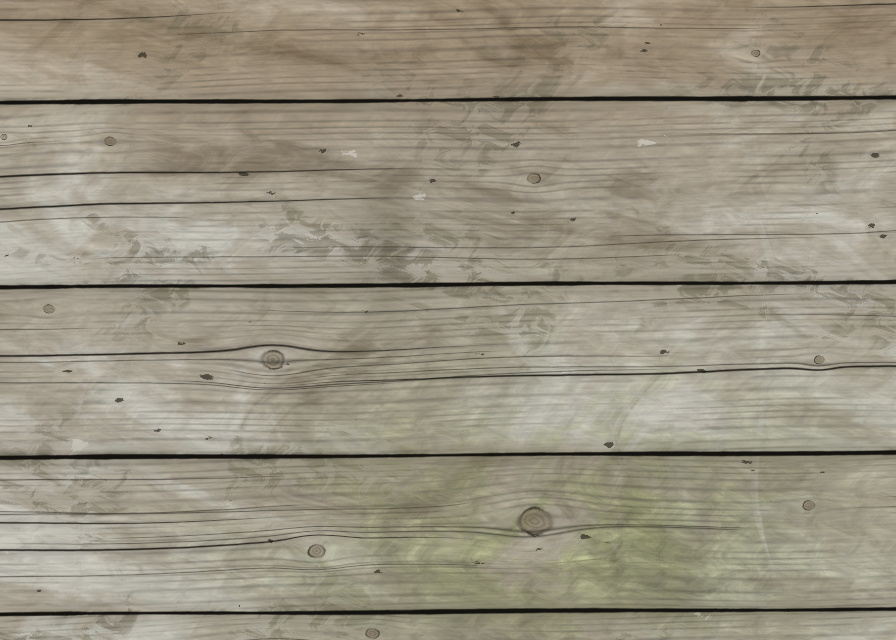
This texture is drawn by a Shadertoy shader. Its source:

```glsl
// Weathered horizontal planks with gaps, long cracks, knots, stains and moss.
#define TILT 0.006        // rise of the boards to the right
#define FIRST_GAP 0.1606  // depth of the first gap below the top edge
#define PITCH 0.2993      // gap spacing
#define SHRINK 0.01095    // narrowing of successive boards
#define GAP_HALF 0.0030
#define CRACK_HALF 0.0013
#define GRAIN_FREQ 490.0
#define GRAIN_DEPTH 0.16
#define MOSS_CENTRE vec2(0.88, 0.18)
#define MOSS_SIZE vec2(0.44, 0.23)
#define STREAK_X 1.195

const vec3 PALE  = vec3(0.75, 0.74, 0.70);
const vec3 GREY  = vec3(0.66, 0.63, 0.57);
const vec3 BROWN = vec3(0.52, 0.48, 0.41);
const vec3 MOSS  = vec3(0.51, 0.52, 0.38);
const vec3 UMBER = vec3(0.34, 0.32, 0.26);
const vec3 DARK  = vec3(0.10, 0.09, 0.07);

float hash(float n) { return fract(sin(n * 127.1) * 43758.5); }
vec2 hash2(vec2 c) {
    return fract(sin(vec2(dot(c, vec2(127.1, 311.7)), dot(c, vec2(269.5, 183.3)))) * 43758.5);
}

// Cellular noise: distance to the nearest point, and the id of its cell
vec2 cells(vec2 p) {
    vec2 base = floor(p), best = vec2(9.0, 0.0);
    for (int i = 0; i < 9; i++) {
        vec2 c = base + vec2(i % 3 - 1, i / 3 - 1);
        float d = length(c + hash2(c) - p);
        if (d < best.x) best = vec2(d, hash2(c + 17.0).x);
    }
    return best;
}

// Layered sines, each octave bending the next; roughly -1 to 1
float waves(vec2 p) {
    float sum = 0.0, amp = 0.5;
    for (int i = 0; i < 5; i++) {
        p = mat2(0.8, 0.6, -0.6, 0.8) * p + 0.9 * sin(p.yx * 1.1 + float(i) * 1.7);
        sum += amp * sin(p.x) * cos(p.y);
        p *= 1.9;
        amp *= 0.65;
    }
    return sum;
}

float gapDepth(float k) { return FIRST_GAP + k * (PITCH - SHRINK * k); }
float boardDepth(float plank, float f) { return mix(gapDepth(plank), gapDepth(plank + 1.0), f); }

// Centre and radius of a knot; number 0 is the main knot of its board
vec3 knot(float plank, float n) {
    float seed = plank * 5.3 + n * 2.7;
    if (n < 0.5) return vec3(mix(0.835, 0.425, mod(plank, 2.0)), boardDepth(plank, 0.43), max(0.004, 0.008 + 0.006 * plank));
    return vec3(1.4 * hash(seed + 1.0), boardDepth(plank, 0.1 + 0.8 * hash(seed + 2.0)), 0.004 + 0.006 * hash(seed + 3.0));
}

void mainImage(out vec4 fragColor, in vec2 fragCoord) {
    vec2 p = fragCoord / iResolution.y;
    float px = 1.0 / iResolution.y;
    // Board index, from the inverse of gapDepth
    float depth = 1.0 - p.y + TILT * p.x + 0.0007 * sin(p.x * 9.0);
    float s = (PITCH - sqrt(PITCH * PITCH - 4.0 * SHRINK * (depth - FIRST_GAP))) / (2.0 * SHRINK);
    float plank = floor(s);
    vec2 q = vec2(p.x, depth);

    // Grain coordinate, spread around the knots
    float grain = depth + 0.012 * p.x + 0.004 * sin(p.x * 5.0 + plank * 2.0) + 0.0015 * sin(p.x * 13.0 + plank * 4.0);
    float core = 0.0, rim = 0.0;
    for (float n = 0.0; n < 3.0; n++) {
        vec3 k = knot(plank, n);
        vec2 d = q - k.xy, e = d / (k.z * vec2(5.0, 2.6));
        grain -= 0.8 * d.y * exp(-dot(e, e));
        float r = length(d * vec2(0.8, 1.0)) / k.z + 0.25 * waves(d * 70.0 + plank + n);
        core = max(core, smoothstep(1.3, 0.7, r) * (0.75 + 0.25 * sin(r * 16.0)));
        rim = max(rim, exp(-pow((r - 1.0) / 0.11, 2.0)) * (0.6 + 0.4 * sin(d.x / k.z * 2.0 + n + plank)));
    }

    // Wood tone: broad stains, fine mottling, browner at the top
    float stain = waves(q * vec2(4.0, 7.0) + plank * 3.7);
    float mottle = waves(q * vec2(22.0, 50.0) + 9.0);
    float grit = waves(q * vec2(75.0, 110.0) + 2.0);
    float tone = 0.64 + 0.55 * stain + 0.25 * mottle + 0.12 * (hash(plank + 4.0) - 0.5);
    vec3 col = mix(mix(BROWN, GREY, smoothstep(0.0, 0.5, tone)), PALE, smoothstep(0.5, 0.95, tone));
    col *= mix(vec3(1.0), vec3(0.92, 0.87, 0.81), smoothstep(0.35, 0.05, depth));

    // Grime patches, moss, washed streak and water stain
    float grime = smoothstep(0.05, 0.5, waves(q * vec2(9.0, 14.0) + 3.0)) * smoothstep(-0.2, 0.4, grit + 0.4 * mottle);
    col = mix(col, UMBER * 1.2, 0.5 * grime);
    vec2 m = (p - MOSS_CENTRE) / MOSS_SIZE, w = (q - vec2(0.6, 0.39)) / vec2(0.045, 0.09);
    float moss = exp(-dot(m, m)) * smoothstep(-0.8, 0.3, waves(q * vec2(7.0, 9.0)) + 0.4 * mottle);
    col = mix(col, MOSS * (1.0 + 0.25 * mottle + 0.15 * grit), 0.85 * moss);
    float streak = exp(-pow((p.x - STREAK_X) / 0.016, 2.0)) * smoothstep(0.0, 0.4, waves(q * vec2(50.0, 9.0)));
    col = mix(col, PALE, 0.5 * streak);
    col = mix(col, UMBER, 0.5 * exp(-dot(w, w)) * (0.7 + 0.5 * mottle + 0.4 * grit));

    // Growth lines, fibres, pale chips and dark nicks
    float line = pow(0.5 + 0.5 * sin(grain * GRAIN_FREQ + 2.5 * sin(grain * 87.0 + plank * 5.0)), 4.0);
    col *= 1.02 - GRAIN_DEPTH * line * smoothstep(-0.5, 0.4, waves(q * vec2(6.0, 18.0) + 5.0) + 0.5 * grit);
    col *= 0.95 + 0.09 * cells(vec2(p.x * 14.0, grain * 230.0)).x + 0.07 * grit;
    vec2 chip = cells(q * vec2(9.0, 17.0)), nick = cells(q * vec2(26.0, 60.0));
    col = mix(col, PALE * 1.08, 0.7 * step(0.94, chip.y) * smoothstep(0.14, 0.08, chip.x + 0.2 * mottle + 0.15 * grit));
    col = mix(col, UMBER * 0.7, 0.8 * step(0.97, nick.y) * smoothstep(0.14, 0.04, nick.x + 0.3 * grit));
    col = mix(col, UMBER * vec3(1.2, 1.1, 1.05), 0.6 * core);
    col = mix(col, DARK, 0.65 * rim);

    // Two deep cracks per board, then fine checks
    for (float n = 0.0; n < 9.0; n++) {
        float h = hash(plank * 3.1 + n * 1.7 + 6.0), deep = step(n, 1.5);
        float y = boardDepth(plank, mix(0.08 + 0.84 * hash(h * 9.0 + n), 0.37 + 0.17 * n, deep)) + 0.008;
        float off = abs(grain - y - 0.003 * sin(p.x * (4.0 + 3.0 * h) + 6.3 * h) - 0.0006 * mottle);
        float taper = smoothstep(mix(0.1, -0.9, deep), 0.7, sin(p.x * (2.0 + 2.0 * h) + h * 40.0));
        float width = CRACK_HALF * mix(0.4, 1.0, deep) * taper;
        float cover = smoothstep(width + px, width - px, off) * smoothstep(0.0, 0.3, taper);
        col = mix(col, DARK, cover * mix(0.6, 0.9, deep));
        col *= 1.0 - 0.12 * deep * taper * exp(-off / 0.005);
    }

    // Gaps with grime along the board edges
    float k = floor(s + 0.5), gapOff = abs(depth - gapDepth(k));
    float halfGap = GAP_HALF * (1.0 + 0.2 * sin(p.x * 7.0 + k * 3.0) + 0.25 * mottle);
    col = mix(col, UMBER, clamp(0.4 + 0.4 * mottle + 0.3 * grit, 0.0, 1.0) * exp(-gapOff / 0.010));
    col = mix(col, DARK * 0.8, smoothstep(halfGap + px, halfGap - px, gapOff));
    fragColor = vec4(clamp(col, 0.0, 1.0), 1.0);
}
```
